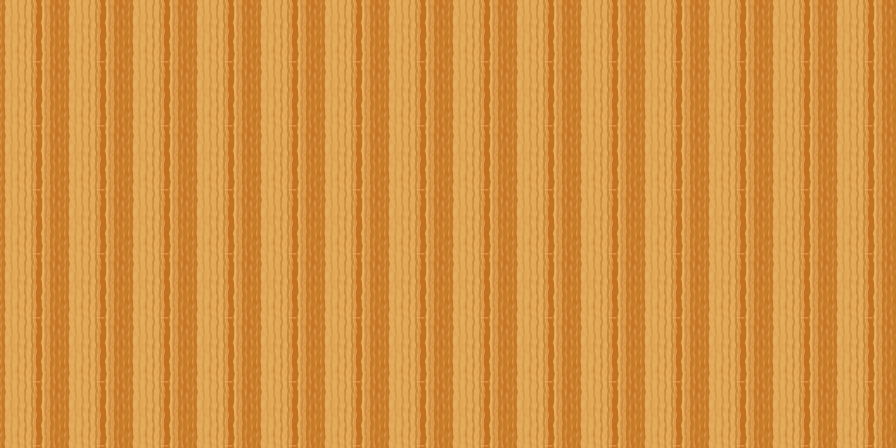
A Shadertoy shader for this pattern:

```glsl
#define TILES vec2(14.0, 7.0)
#define PALE vec3(0.895, 0.69, 0.38)
#define DARK vec3(0.765, 0.44, 0.12)
#define GROUND 0.10
#define WOBBLE 0.006
#define GRAIN 0.20
#define GRAIN_CELLS vec2(18.0, 10.0)
#define TAU 6.2831853

vec2 hash2(vec2 p) {
    vec3 q = fract(p.xyx * vec3(0.1031, 0.1030, 0.0973));
    q += dot(q, q.yzx + 33.33);
    return fract((q.xx + q.yz) * q.zy);
}

// Distance to the nearest cell point, wrapping at the tile edges
float cellular(vec2 p, vec2 period) {
    vec2 cell = floor(p), local = p - cell;
    float nearest = 2.0;
    for (int y = -1; y <= 1; y++)
    for (int x = -1; x <= 1; x++) {
        vec2 o = vec2(x, y);
        vec2 d = o + hash2(mod(cell + o, period)) - local;
        nearest = min(nearest, dot(d, d));
    }
    return sqrt(nearest);
}

// Coverage of a vertical stripe that wraps around the tile
float stripe(float u, float center, float halfWidth) {
    float soft = max(0.6 * TILES.x / iResolution.x, 0.01);
    float d = abs(fract(u - center + 0.5) - 0.5);
    return 1.0 - smoothstep(halfWidth - soft, halfWidth + soft, d);
}

void mainImage(out vec4 fragColor, in vec2 fragCoord) {
    vec2 tile = fract(fragCoord / iResolution.xy * TILES);

    // Uneven thread edges
    float sway = sin(TAU * (3.0 * tile.y + 2.0 * tile.x))
               + 0.7 * sin(TAU * (7.0 * tile.y - 5.0 * tile.x));
    float u = tile.x + WOBBLE * sway;

    // Fine lines, strengthening toward the narrow bar
    float tone = GROUND;
    for (int i = 0; i < 4; i++) {
        float k = float(i);
        tone = max(tone, (0.35 + 0.1 * k) * stripe(u, 0.18 + 0.108 * k, 0.018));
    }

    // Narrow bar, its companion line and the wide band
    tone = max(tone, 0.34 * stripe(u, 0.66, 0.13));
    tone = max(tone, stripe(u, 0.61, 0.045));
    tone = max(tone, 0.6 * stripe(u, 0.72, 0.016));
    tone = max(tone, 0.86 * stripe(u, 0.93, 0.15));

    // Broken pale slits in the wide band
    for (int i = 0; i < 3; i++) {
        float k = float(i);
        float broken = 0.65 + 0.35 * sin(TAU * ((5.0 + k) * tile.y + 0.37 * k));
        tone -= 0.42 * broken * stripe(u, 0.845 + 0.085 * k, 0.014);
    }
    tone -= 0.35 * stripe(u, 0.675, 0.014);

    // Fibre grain and the short pale stitch
    tone += GRAIN * (cellular(tile * GRAIN_CELLS, GRAIN_CELLS) - 0.45);
    float softY = max(0.6 * TILES.y / iResolution.y, 0.01);
    float stitch = stripe(tile.x, 0.57, 0.065)
                 * (1.0 - smoothstep(0.012 - softY, 0.012 + softY, abs(tile.y - 0.035)));
    tone = mix(tone, 0.1, 0.6 * stitch);

    fragColor = vec4(mix(PALE, DARK, clamp(tone, 0.0, 1.0)), 1.0);
}
```
